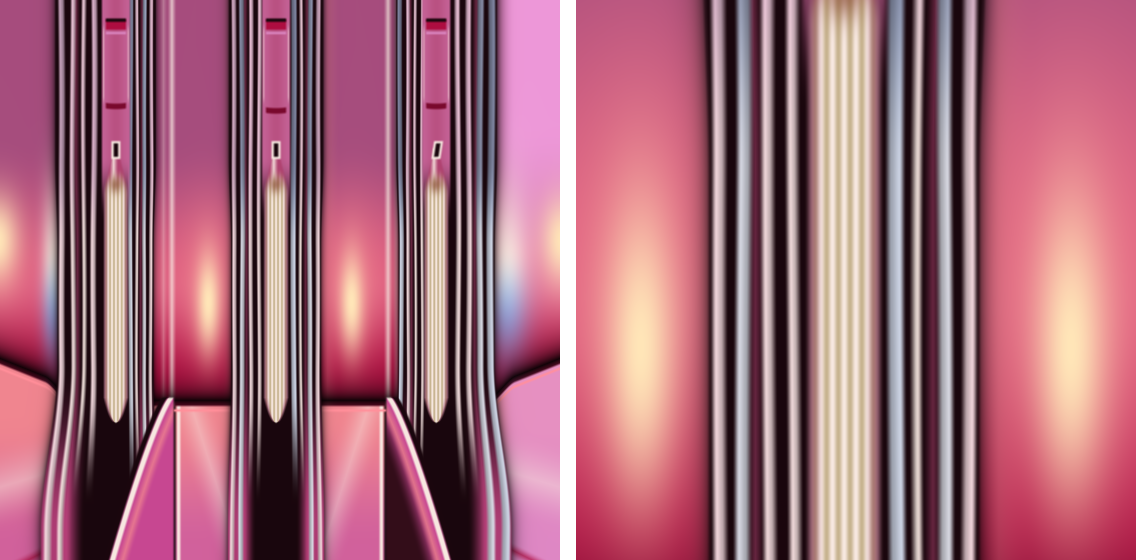
Left, the full canvas; right, a detail of the centre.
Reproduce this background procedurally as a Shadertoy shader.

```glsl
// Three chrome-railed columns with pale pen-shaped inlays over glossy pink panels.
#define COLUMNS 3.0
#define SPACING 0.286
#define CENTER 0.493
#define RAILS 4
#define SOFT 0.003
#define PEN_WIDTH 0.021
#define SEAM_Y 0.275
#define FLARE 0.03
#define WEAR 0.025

const vec3 ROSE = vec3(0.69, 0.26, 0.44);
const vec3 PEARL = vec3(0.97, 0.91, 0.88);
const vec3 INK = vec3(0.10, 0.025, 0.05);
const vec3 LILAC = vec3(0.89, 0.58, 0.82);
const vec3 CORAL = vec3(0.94, 0.52, 0.56);
const vec3 STEEL = vec3(0.38, 0.35, 0.43);
const vec3 CRIMSON = vec3(0.68, 0.05, 0.25);
const vec3 CREAM = vec3(1.0, 0.90, 0.72);
const vec3 SKY = vec3(0.48, 0.68, 0.93);

float hash(vec2 p) { return fract(sin(dot(p, vec2(12.99, 78.23))) * 4375.5); }
float below(float v, float edge, float s) { return 1.0 - smoothstep(edge - s, edge + s, v); }
float band(float v, float c, float w, float s) { return below(abs(v - c), w, s); }
float glow(vec2 p, vec2 c, vec2 r) { p = (p - c) / r; return exp(-dot(p, p)); }

vec3 panels(vec2 p, float m) {
    float side = smoothstep(0.36, 0.42, m);
    float right = step(0.5, p.x);
    // Upper panels: mauve to hot pink to crimson
    vec3 c = mix(CRIMSON, vec3(0.87, 0.37, 0.50), smoothstep(0.31, 0.50, p.y));
    c = mix(c, vec3(0.65, 0.30, 0.49), smoothstep(0.50, 0.75, p.y));
    c = mix(c, LILAC * 1.08, side * right * smoothstep(0.36, 0.78, p.y) * 0.9);
    c = mix(c, CORAL, 0.6 * glow(vec2(m, p.y), vec2(0.13, 0.49), vec2(0.05, 0.14)));
    c = mix(c, CREAM, glow(vec2(m, p.y), vec2(0.128, 0.46), vec2(0.021, 0.085)));
    c = mix(c, CREAM, glow(vec2(m, p.y), vec2(0.505, 0.57), vec2(0.04, 0.08)));
    c = mix(c, mix(SKY, PEARL, smoothstep(0.40, 0.56, p.y)),
        glow(vec2(m, p.y), vec2(0.405, 0.51), vec2(0.02 + 0.02 * right, 0.15)));
    // Long reflections beside the columns
    c = mix(c, PEARL, 0.85 * band(m, 0.193, 0.003, 0.006) + 0.4 * band(m, 0.208, 0.002, 0.006));
    c = mix(c, CORAL, 0.5 * band(m, 0.085, 0.003, 0.02));
    // Lower panels below a shadowed seam
    float seam = mix(SEAM_Y, 0.31 + 0.4 * (m - 0.40), side);
    c *= 1.0 - 0.9 * exp(-abs(p.y - seam - 0.01) / 0.022);
    vec3 low = mix(vec3(0.82, 0.38, 0.61), CORAL, smoothstep(0.02, 0.26, p.y));
    low = mix(low, LILAC, side * right * 0.75);
    float sheen = mix(band(m - 0.32 * p.y, 0.07, 0.004, 0.04),
                      band(p.y + 0.3 * m, 0.28, 0.01, 0.07), side);
    low = mix(low, PEARL, 0.75 * sheen);
    low = mix(low, CRIMSON, side * band(p.y + 0.5 * (m - 0.4), 0.025, 0.003, 0.012));
    low = mix(low, PEARL, band(m, 0.181, 0.003, SOFT));
    low *= 1.0 - 0.8 * band(m, 0.19, 0.004, SOFT);
    low = mix(low, CORAL * 1.08, band(p.y, seam - 0.008, 0.002, SOFT));
    return mix(c, low, below(p.y, seam, SOFT));
}

vec3 column(vec3 c, vec2 p, float id, float x) {
    float d = abs(x), y = p.y;
    float dir = x < 0.0 ? -1.0 : 1.0;
    float outer = id * dir;
    float lowPart = below(y, 0.20, 0.15);
    float upper = smoothstep(0.56, 0.72, y);
    float halfW = 0.080 + (outer > 0.0 ? 0.024 : (outer < 0.0 ? -0.013 : 0.0));
    halfW += FLARE * lowPart * max(outer, 0.2) + 0.004 * upper;
    float q = d / halfW;
    // Dark bed, with rose bounce light between rails
    vec3 body = mix(INK, ROSE, 0.55 * band(q, 0.66, 0.03, 0.05));
    body = mix(body, vec3(0.78, 0.27, 0.52), lowPart * smoothstep(0.42, 0.7, q) * 0.85);
    // Chrome rails with varied tints and widths
    for (int k = 0; k < RAILS; k++) {
        float h = hash(vec2(id * 3.0 + dir, float(k) + 2.0));
        float r = 0.38 + 0.18 * float(k) + WEAR * (h - 0.5);
        r += 0.012 * sin(y * 9.0 + h * 6.28) - 0.02 * upper;
        float w = 0.028 + 0.028 * h;
        vec3 tint = mix(PEARL, h > 0.6 ? SKY : LILAC, 0.35 * h + 0.3 * upper);
        tint = mix(tint, STEEL, upper * 0.6 * smoothstep(0.4, 0.8, h));
        tint *= 0.88 + 0.12 * sin((q - r) / w * 2.0);
        float fade = k < 2 ? smoothstep(0.10, 0.30, y) : 1.0;
        body = mix(body, tint, band(q, r, w, 0.028) * fade);
    }
    // Recessed slot with two crimson notches
    float slot = band(x, 0.0, 0.025, SOFT) * smoothstep(0.60, 0.72, y);
    vec3 plate = mix(ROSE, LILAC, 0.18 + 0.2 * smoothstep(0.0, 0.025, d));
    plate = mix(plate, PEARL, 0.55 * band(d, 0.022, 0.001, SOFT) * band(y, 0.885, 0.065, 0.01));
    float curve = y - 4.0 * x * x - 0.008 * id * id;
    plate = mix(plate, CRIMSON, band(d, 0.0, 0.018, SOFT) * band(y, 0.956, 0.009, SOFT));
    plate = mix(plate, INK, band(d, 0.0, 0.018, SOFT) * band(y, 0.964, 0.003, SOFT));
    plate = mix(plate, LILAC, 0.8 * band(d, 0.0, 0.018, SOFT) * band(y, 0.941, 0.002, SOFT));
    plate = mix(plate, CRIMSON * 0.7, band(d, 0.0, 0.018, SOFT) * band(curve, 0.802, 0.005, SOFT));
    body = mix(body, plate, slot);
    // Inlay: tapered nib, ribbed body, rounded foot
    float w = mix(PEN_WIDTH, 0.006, smoothstep(0.65, 0.735, y));
    w *= sqrt(clamp((y - 0.245) / 0.045, 0.0, 1.0));
    float pen = below(d, w, SOFT) * band(y, 0.49, 0.245, SOFT);
    vec3 ivory = mix(CREAM * 0.78, PEARL, 0.5 + 0.5 * cos(x * 900.0));
    ivory = mix(ivory, ROSE * 0.75, 0.65 * smoothstep(0.55, 1.0, d / max(w, 0.004)));
    ivory = mix(ivory, mix(ROSE, PEARL, band(x, -0.004, 0.003, 0.006)), smoothstep(0.66, 0.70, y));
    ivory = mix(ivory, vec3(0.55, 0.32, 0.22), 0.7 * glow(vec2(x, y), vec2(0.0, 0.67), vec2(0.012, 0.015)));
    body = mix(body, ivory, pen);
    float tip = x - max(id, 0.0) * 0.15 * (y - 0.72);
    body = mix(body, PEARL, band(tip, 0.0, 0.008, SOFT) * band(y, 0.732, 0.016, SOFT));
    body = mix(body, INK, band(tip, 0.0, 0.004, SOFT) * band(y, 0.732, 0.012, SOFT));
    c *= 1.0 - 0.65 * exp(-max(q - 1.0, 0.0) * 14.0);
    return mix(c, body, below(q, 1.0, 0.025));
}

void mainImage(out vec4 fragColor, in vec2 fragCoord) {
    vec2 p = fragCoord / iResolution.xy;
    float m = abs(p.x - 0.5);
    float reach = floor(COLUMNS * 0.5);
    float id = clamp(floor((p.x - CENTER) / SPACING + 0.5), -reach, reach);
    vec3 c = column(panels(p, m), p, id, p.x - CENTER - id * SPACING);
    // Curved blades crossing the feet of the outer columns
    float edge = 0.2 + 0.105 * pow(clamp(1.0 - p.y / 0.29, 0.0, 1.0), 0.8);
    float blade = smoothstep(0.187, 0.193, m) * below(p.y, 0.29, SOFT);
    vec3 face = mix(vec3(0.78, 0.28, 0.57), INK * 2.0, step(0.5, p.x) * below(m, edge - 0.035, 0.02));
    face = mix(face, CORAL, 0.8 * band(m, edge - 0.024, 0.005, 0.008));
    face = mix(face, PEARL, band(m, edge - 0.006, 0.005, SOFT));
    c = mix(c, INK, blade * below(m, edge + 0.010, SOFT));
    c = mix(c, face, blade * below(m, edge, SOFT));
    fragColor = vec4(c, 1.0);
}
```
